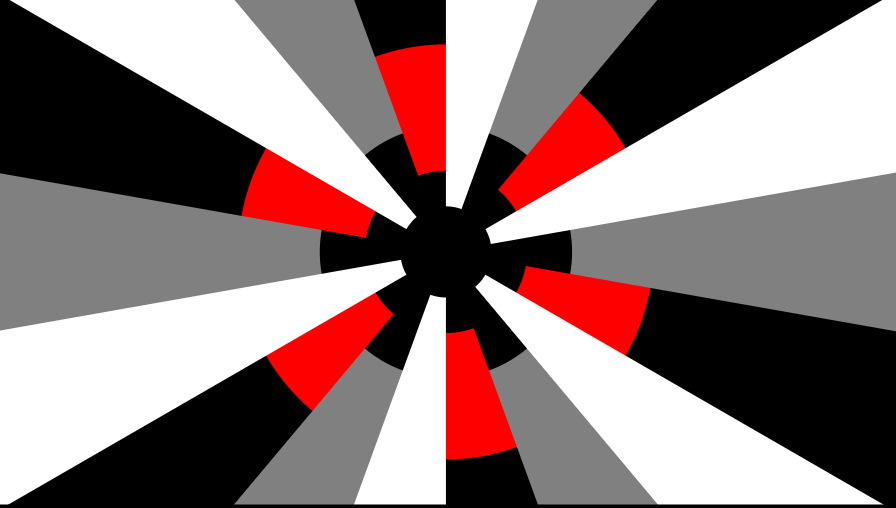
Give the GLSL for this background, as a WebGL 1 fragment shader.

```glsl
precision highp float;

uniform vec2 u_resolution;

// Lengths are fractions of the canvas height
#define CENTER_OFFSET vec2(-0.0041, 0.0041)
#define HUB_RADIUS 0.0897
#define RED_INNER 0.1597
#define GRAY_INNER 0.2483
#define RED_OUTER 0.4085
#define FLOOR_HEIGHT 0.0069
#define REPEATS 6.0

const float TAU = 6.2831853;
const vec3 WHITE = vec3(1.0);
const vec3 GRAY = vec3(0.5);
const vec3 RED = vec3(1.0, 0.0, 0.0);

// One-pixel-wide coverage of the positive side of an edge
float cover(float dist) {
  return clamp(dist * u_resolution.y + 0.5, 0.0, 1.0);
}

// Every third ray, selected by its index; turn runs clockwise from the top
float ray(float turn, float radius, float index) {
  float phase = turn * REPEATS - (index + 0.5) / 3.0;
  float fromAxis = abs(fract(phase + 0.5) - 0.5);
  return cover((1.0 / 6.0 - fromAxis) * TAU / REPEATS * radius);
}

void main() {
  vec2 p = (gl_FragCoord.xy - 0.5 * u_resolution) / u_resolution.y - CENTER_OFFSET;
  float radius = length(p);
  float turn = atan(p.x, p.y) / TAU;

  // Rays over black, each starting at its own radius
  vec3 color = WHITE * ray(turn, radius, 0.0) * cover(radius - HUB_RADIUS);
  color += GRAY * ray(turn, radius, 1.0) * cover(radius - GRAY_INNER);

  // Red ring segments on the black rays
  float ring = cover(radius - RED_INNER) * cover(RED_OUTER - radius);
  color += RED * ray(turn, radius, 2.0) * ring;

  // Thin black strip along the bottom
  color *= cover(gl_FragCoord.y / u_resolution.y - FLOOR_HEIGHT);

  gl_FragColor = vec4(color, 1.0);
}
```
